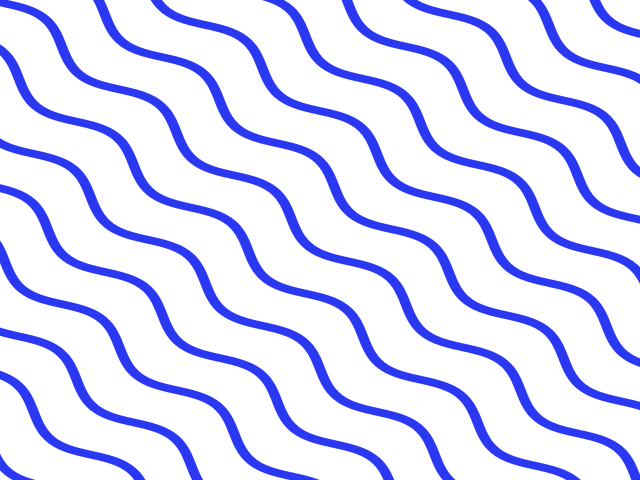
Write a Shadertoy shader that draws this pattern.

```glsl
// Parallel blue sine waves running diagonally down a white ground.
// The canvas is treated as a unit square turned by 45 degrees; one wave is
// repeated across the diagonal and stroked by its gradient-scaled distance.

const float TAU = 6.2831853;

const vec3 PAPER = vec3(1.0);
const vec3 INK = vec3(0.17, 0.22, 0.95);

// All lengths are fractions of the canvas side.
const float WAVELENGTH = 0.2535;
const float AMPLITUDE = 0.0219;
const float SPACING = 0.0949;
const float STROKE_WIDTH = 0.016;
const float WAVE_START = 0.0097;

// Signed offset to the nearest of a set of evenly spaced lines.
float repeatCentered(float x, float period) {
    return x - period * round(x / period);
}

// Height (x) and slope (y) of a sine wave at a position along it.
vec2 sineWave(float along, float amplitude, float wavelength) {
    float k = TAU / wavelength;
    return amplitude * vec2(sin(k * along), k * cos(k * along));
}

// Smoothed coverage of a stroke, given the distance to its centre line.
float strokeCoverage(float dist, float width, float pixel) {
    return clamp(0.5 + (0.5 * width - dist) / pixel, 0.0, 1.0);
}

void mainImage(out vec4 fragColor, in vec2 fragCoord) {
    vec2 uv = fragCoord / iResolution.xy;

    // Diagonal frame: along runs from top left to bottom right.
    vec2 alongAxis = vec2(1.0, -1.0) * inversesqrt(2.0);
    vec2 acrossAxis = vec2(1.0, 1.0) * inversesqrt(2.0);
    vec2 fromTopLeft = uv - vec2(0.0, 1.0);
    float along = dot(fromTopLeft, alongAxis);
    float across = dot(fromTopLeft, acrossAxis);

    // Offset to the nearest wave, made a true distance by its gradient.
    vec2 wave = sineWave(along - WAVE_START, AMPLITUDE, WAVELENGTH);
    float offset = repeatCentered(across - wave.x, SPACING);
    vec2 gradient = acrossAxis - wave.y * alongAxis;
    float dist = abs(offset) / length(gradient);

    // Pixel size measured across the stroke keeps every edge equally soft.
    float pixel = length(normalize(gradient) / iResolution.xy);
    float ink = strokeCoverage(dist, STROKE_WIDTH, pixel);

    fragColor = vec4(mix(PAPER, INK, ink), 1.0);
}
```
